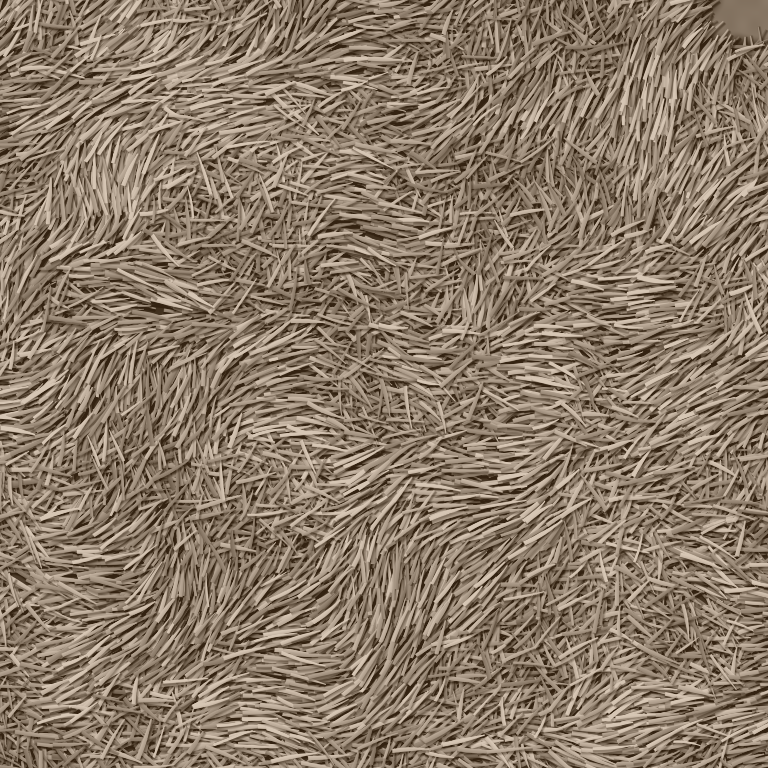
Give the GLSL for this texture, as a Shadertoy shader.

```glsl
float hash(vec2 p) {
    return fract(sin(dot(p, vec2(127.1, 311.7))) * 43758.5453);
}

vec2 hash2(vec2 p) {
    return vec2(hash(p), hash(p + 37.3));
}

float noise(vec2 p) {
    vec2 i = floor(p), f = fract(p);
    f = f * f * (3.0 - 2.0 * f);
    return mix(mix(hash(i), hash(i + vec2(1, 0)), f.x),
               mix(hash(i + vec2(0, 1)), hash(i + vec2(1, 1)), f.x), f.y);
}

// Bare ground in the upper right corner: negative inside
float bareGround(vec2 p, float aspect) {
    vec2 fromCorner = (p - vec2(aspect, 1.0)) * vec2(1.0, 1.25);
    return length(fromCorner) - 0.085 - 0.03 * (noise(p * 30.0) - 0.5);
}

void mainImage(out vec4 fragColor, in vec2 fragCoord) {
    const float layers = 20.0;
    const float cellSize = 0.034;
    float pixel = 1.0 / iResolution.y;
    float aspect = iResolution.x * pixel;
    vec2 p = fragCoord * pixel;

    // Dark gaps below the straw, smooth soil in the corner
    float soil = 0.52 + 0.04 * noise(p * 60.0);
    float tone = mix(soil, 0.27, smoothstep(-0.02, 0.01, bareGround(p, aspect)));

    // Straw blades, painted from the bottom layer to the top
    for (float layer = 0.0; layer < layers; layer++) {
        float depth = layer / (layers - 1.0);
        vec2 shift = hash2(vec2(layer, 5.7));
        vec2 cell = floor(p / cellSize + shift);

        for (int n = 0; n < 9; n++) {
            vec2 id = cell + vec2(n % 3 - 1, n / 3 - 1);
            vec2 seed = id + layer * 17.31;
            vec2 center = (id + hash2(seed) - shift) * cellSize;
            vec2 d = p - center;
            if (dot(d, d) > cellSize * cellSize) continue;
            if (bareGround(center, aspect) < 0.0) continue;

            // Combed tufts alternate with tangled patches
            vec2 rnd = hash2(seed + 71.9);
            vec2 look = hash2(seed + 143.7);
            float tuft = noise(center * 13.0 + 4.0);
            float tangle = mix(2.6, 0.5, smoothstep(0.3, 0.75, tuft));
            float angle = 0.4 + 0.35 * center.y + 2.3 * (noise(center * 8.0) - 0.5)
                        + tangle * (rnd.x - 0.5);
            vec2 dir = vec2(cos(angle), sin(angle));
            vec2 normal = vec2(-dir.y, dir.x);

            // Slightly bent blade with a pointed tip
            float halfLength = mix(0.017, 0.032, rnd.y);
            float along = dot(d, dir) / halfLength;
            float across = dot(d, normal) + 0.004 * (look.x - 0.5) * along * along;
            float width = mix(0.0015, 0.0029, look.y) * (1.0 - 0.65 * smoothstep(-0.2, 1.0, along));
            float ends = 1.0 - smoothstep(0.92, 1.0, abs(along));

            // Shadow cast to the lower right
            float drop = dot(normal, vec2(0.0015, -0.0028));
            float shadow = 1.0 - smoothstep(0.0, width + 0.0025, abs(across - drop));
            tone *= 1.0 - 0.32 * shadow * ends;

            // Blade tone: lit upper side, paler towards the top and in tufts
            float cover = ends * (1.0 - smoothstep(-0.6 * pixel, 0.7 * pixel, abs(across) - width));
            float lit = clamp(across / width, -1.0, 1.0) * sign(normal.y);
            float straw = mix(0.54, 0.71, depth) + 0.26 * (hash(seed + 211.3) - 0.5)
                        + 0.05 * lit + 0.12 * (tuft - 0.5);
            tone = mix(tone, straw, cover);
        }
    }

    // Broad light and dark patches, then a warm straw tint
    tone += 0.09 * (noise(p * 5.0 + 9.0) - 0.5) + 0.06 * (noise(p * 18.0) - 0.5);
    tone = clamp(tone, 0.2, 0.84);
    fragColor = vec4(tone - vec3(0.0, 0.065, 0.135), 1.0);
}
```
